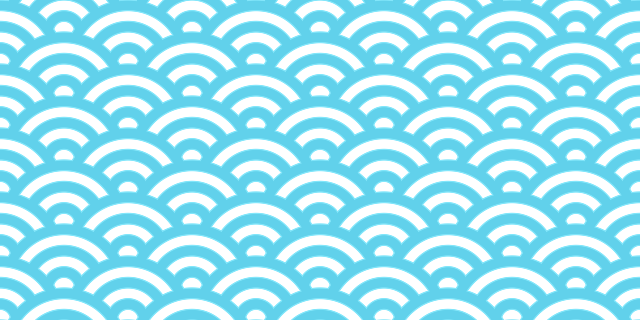
Reproduce this pattern procedurally as a Shadertoy shader.

```glsl
// Overlapping wave scales (seigaiha): white arcs and a white dot on cyan.
// Rows of discs, shifted by half a repeat, are layered from back to front
// as signed distances; a bright cyan fringe softens every white edge.

const vec2 REPEATS = vec2(5.0, 5.0);  // whole repeats across and down
const float BAND = 1.0 / 6.0;         // ring width, in disc radii
const float FRINGE = 0.010;           // half width of the bright edge

const vec3 CYAN = vec3(0.38, 0.82, 0.92);
const vec3 BRIGHT_CYAN = vec3(0.51, 0.90, 0.98);
const vec3 WHITE = vec3(1.0);

// Distance into the white rings of a unit disc: a dot and two arcs.
float whiteRings(float radius) {
    float dotDepth = BAND - radius;
    float ring = clamp(round((radius - 0.5 * BAND) / (2.0 * BAND)), 1.0, 2.0);
    float ringCentre = (2.0 * ring + 0.5) * BAND;
    float ringDepth = 0.5 * BAND - abs(radius - ringCentre);
    return max(dotDepth, ringDepth);
}

// Distance from p to the centre of the nearest disc in a row.
float discRadius(vec2 p, float row) {
    float x = mod(p.x - mod(row, 2.0) + 1.0, 2.0) - 1.0;
    return length(vec2(x, p.y - 0.5 * row));
}

// Signed distance to the visible white, positive inside.
float waveScales(vec2 p) {
    float nearestRow = floor(2.0 * p.y);
    float white = -1.0;
    // Each lower row hides what lies behind its discs.
    for (int i = 1; i >= -2; i--) {
        float radius = discRadius(p, nearestRow + float(i));
        white = max(min(white, radius - 1.0), whiteRings(radius));
    }
    return white;
}

float coverage(float depth, float blur) {
    return smoothstep(-blur, blur, depth);
}

void mainImage(out vec4 fragColor, in vec2 fragCoord) {
    // One unit is a disc radius: a repeat is two wide and one high.
    vec2 units = REPEATS * vec2(2.0, 1.0);
    vec2 p = fragCoord / iResolution.xy * units;
    float blur = 0.5 * units.y / iResolution.y;

    float white = waveScales(p);
    vec3 color = mix(CYAN, BRIGHT_CYAN, coverage(white + FRINGE, blur));
    color = mix(color, WHITE, coverage(white - FRINGE, blur));
    fragColor = vec4(color, 1.0);
}
```
